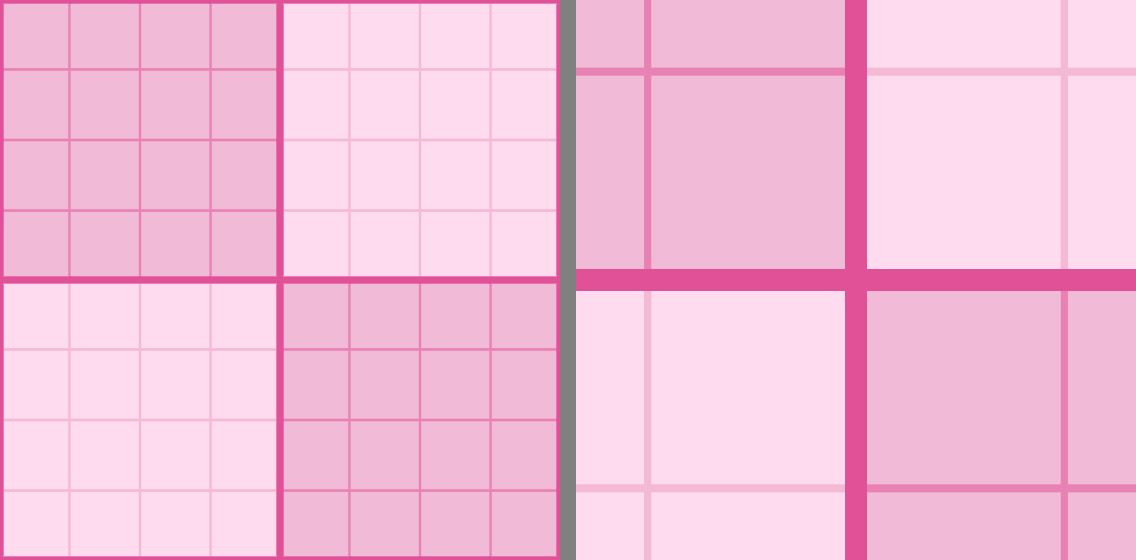
Left, the full canvas; right, a detail of the centre.
This pattern is drawn by a Shadertoy shader. Its source:

```glsl
// A two-tone pink check of square blocks, each ruled into a four by four grid.
// Blocks alternate by index parity; thin inner rules and thick borders are
// distances to the nearest line, turned into antialiased coverage.

const float BLOCKS = 2.0;                      // blocks across and down
const float RULE_SPACING = 0.252;              // in block widths
const float RULE_REACH = 1.0;                  // rules each side of the centre
const vec2 RULE_WIDTH = vec2(0.0086, 0.0096);  // vertical, horizontal rules
const float BORDER_WIDTH = 0.0262;             // full width, shared by neighbours

const vec3 ROSE_FILL = vec3(0.947, 0.730, 0.840);
const vec3 PALE_FILL = vec3(0.995, 0.860, 0.935);
const vec3 ROSE_RULE = vec3(0.910, 0.510, 0.708);
const vec3 PALE_RULE = vec3(0.955, 0.725, 0.835);
const vec3 BORDER = vec3(0.880, 0.318, 0.592);

// Coverage of lines of a given width, per axis, with one-pixel soft edges
vec2 lineCoverage(vec2 distanceToLine, vec2 width, vec2 pixel) {
    return clamp((0.5 * width - distanceToLine) / pixel + 0.5, 0.0, 1.0);
}

// Joins vertical and horizontal lines
float joinAxes(vec2 coverage) {
    return max(coverage.x, coverage.y);
}

void mainImage(out vec4 fragColor, in vec2 fragCoord) {
    vec2 grid = fragCoord / iResolution.xy * BLOCKS;
    vec2 pixel = BLOCKS / iResolution.xy;
    vec2 block = floor(grid);
    vec2 local = fract(grid) - 0.5;

    // Alternating block tones
    float rose = mod(block.x + block.y, 2.0);
    vec3 color = mix(PALE_FILL, ROSE_FILL, rose);

    // Thin rules inside the block
    vec2 nearestRule = clamp(floor(local / RULE_SPACING + 0.5), -RULE_REACH, RULE_REACH);
    vec2 ruleDistance = abs(local - nearestRule * RULE_SPACING);
    float rule = joinAxes(lineCoverage(ruleDistance, RULE_WIDTH, pixel));
    color = mix(color, mix(PALE_RULE, ROSE_RULE, rose), rule);

    // Thick borders between blocks and around the canvas
    vec2 borderDistance = 0.5 - abs(local);
    float border = joinAxes(lineCoverage(borderDistance, vec2(BORDER_WIDTH), pixel));
    color = mix(color, BORDER, border);

    fragColor = vec4(color, 1.0);
}
```
